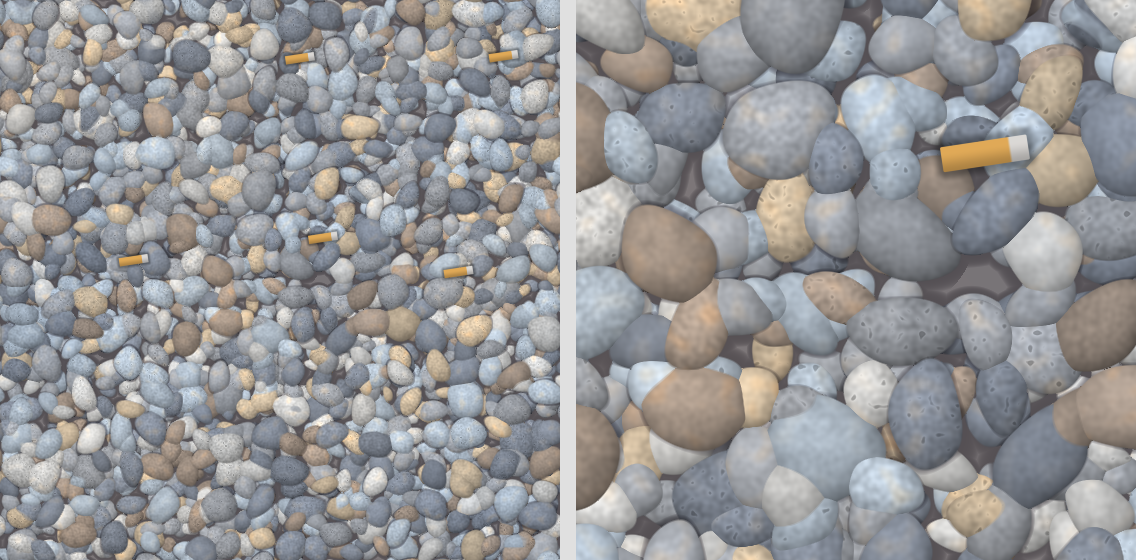
Left: the whole. Right: its middle third, enlarged.
Write a WebGL 2 fragment shader that draws this texture.

```glsl
#version 300 es
precision highp float;

uniform vec2 u_resolution;
out vec4 fragColor;

const float TAU = 6.2831853;
const float EMPTY = -2.0;

struct Stone {
    float height;   // top surface at this point
    float rim;      // distance to the outline, canvas units
    vec2 local;     // offset from the stone centre, canvas units
    vec2 slope;     // outward direction, length 1 at the rim
    vec3 key;       // identity for random traits
};

vec3 hash3(vec3 p) {
    uvec3 v = uvec3(ivec3(p)) * 1664525u + 1013904223u;
    v.x += v.y * v.z; v.y += v.z * v.x; v.z += v.x * v.y;
    v ^= v >> 16u;
    v.x += v.y * v.z; v.y += v.z * v.x; v.z += v.x * v.y;
    return vec3(v >> 8u) / 16777216.0;
}

mat2 rotation(float angle) {
    float c = cos(angle), s = sin(angle);
    return mat2(c, s, -s, c);
}

float cornerSlope(vec2 cell, vec2 offset, float period, float seed) {
    return dot(hash3(vec3(mod(cell, period), seed)).xy * 2.0 - 1.0, offset);
}

// Gradient noise that wraps after a whole period
float noise(vec2 p, float period, float seed) {
    vec2 i = floor(p), f = p - i, e = vec2(1.0, 0.0);
    vec2 w = f * f * (3.0 - 2.0 * f);
    float low = mix(cornerSlope(i, f, period, seed), cornerSlope(i + e, f - e, period, seed), w.x);
    float high = mix(cornerSlope(i + e.yx, f - e.yx, period, seed), cornerSlope(i + 1.0, f - 1.0, period, seed), w.x);
    return mix(low, high, w.y);
}

// Adds one wrapped grid of jittered, lumpy ellipses to the pile
void addLayer(inout Stone top, inout Stone below, inout float canopy, vec2 uv, float count, float lift) {
    vec2 p = uv * count, corner = floor(p - 0.5);
    for (int i = 0; i < 4; i++) {
        vec2 id = corner + vec2(i & 1, i >> 1);
        vec3 key = vec3(mod(id, count), count);
        vec3 place = hash3(key);
        vec2 rel = p - id - mix(vec2(0.2), vec2(0.8), place.xy);
        if (dot(rel, rel) > 0.5) continue;
        vec3 shape = hash3(key + vec3(0.0, 0.0, 100.0));
        mat2 turn = rotation(TAU * place.z);
        vec2 radii = mix(0.43, 0.59, shape.x) * vec2(1.0, mix(0.58, 0.92, shape.y));
        vec2 q = rel * turn / radii;
        q += 0.09 * sin(q.yx * 2.6 + TAU * shape.zx);
        float d = length(q);
        float base = shape.z + lift;
        canopy = max(canopy, base - 7.0 * max(d - 1.0, 0.0));
        float height = base + 0.5 * sqrt(max(1.0 - d * d, 0.0));
        if (d >= 1.0 || height <= below.height) continue;
        Stone found = Stone(height, (1.0 - d) * radii.y / count, rel / count, turn * q, key);
        if (height > top.height) {
            below = top;
            top = found;
        } else {
            below = found;
        }
    }
}

vec3 stoneColor(float pick) {
    vec3 c = vec3(0.50, 0.53, 0.58);
    c = mix(c, vec3(0.62, 0.635, 0.66), step(0.20, pick));
    c = mix(c, vec3(0.68, 0.73, 0.78), step(0.46, pick));
    c = mix(c, vec3(0.79, 0.79, 0.785), step(0.67, pick));
    c = mix(c, vec3(0.63, 0.57, 0.52), step(0.81, pick));
    return mix(c, vec3(0.78, 0.71, 0.61), step(0.92, pick));
}

vec3 shadeStone(Stone s, float canopy) {
    // Soft contact shadow from higher neighbours
    float depth = max(canopy - s.height, 0.0);
    vec3 shadow = mix(vec3(0.48, 0.46, 0.49), vec3(1.0), exp(-1.5 * depth));
    if (s.height <= EMPTY) return vec3(0.48, 0.46, 0.47) * mix(shadow, vec3(1.0), 0.4);
    vec3 traits = hash3(s.key + vec3(0.0, 0.0, 200.0));
    float seed = floor(traits.y * 997.0);
    float blotch = noise(s.local * 75.0, 64.0, seed);
    float grain = noise(s.local * 230.0, 64.0, seed + 1.0);
    vec3 color = stoneColor(traits.x) * mix(0.9, 1.08, traits.z);
    color *= 1.0 + 0.16 * blotch + mix(0.08, 0.3, traits.y) * grain;
    color = mix(color, color * vec3(1.06, 0.98, 0.88), smoothstep(0.0, 0.5, blotch) * traits.z);
    color *= 1.0 - 0.3 * smoothstep(0.25, 0.5, grain) * step(0.6, traits.y);
    vec3 normal = vec3(s.slope, sqrt(max(1.0 - dot(s.slope, s.slope), 0.0)));
    return color * shadow * (0.68 + 0.42 * dot(normal, vec3(-0.2, 0.4, 0.87)));
}

float boxDistance(vec2 p, vec2 halfSize) {
    vec2 d = abs(p) - halfSize;
    return length(max(d, 0.0)) + min(max(d.x, d.y), 0.0);
}

// Sparse short paper rolls with a tan sleeve and a pale end
vec3 addRolls(vec3 color, vec2 uv, float count, float edge) {
    vec2 p = uv * count, id = floor(p);
    vec3 h = hash3(vec3(id, 500.0));
    float angle = h.z > 0.8 ? 1.55 : 0.15;
    vec2 q = (p - id - mix(vec2(0.25), vec2(0.75), h.xy)) / count * rotation(angle);
    float d = boxDistance(q, vec2(0.025, 0.0065)) - 0.001;
    float present = step(0.45, hash3(vec3(id, 501.0)).x);
    vec3 sleeve = mix(vec3(0.82, 0.62, 0.32), vec3(0.8, 0.79, 0.78), smoothstep(0.014, 0.016, q.x));
    sleeve *= 0.82 + 0.25 * smoothstep(-0.008, 0.004, q.y);
    color *= 1.0 - 0.35 * present * (1.0 - smoothstep(0.0, 0.007, d));
    return mix(color, sleeve, present * (1.0 - smoothstep(-edge, edge, d)));
}

void main() {
    vec2 uv = gl_FragCoord.xy / u_resolution;
    float pixel = 1.0 / u_resolution.y;
    Stone top = Stone(EMPTY, 0.0, vec2(0.0), vec2(0.0), vec3(0.0));
    Stone below = top;
    float canopy = EMPTY;
    for (int i = 0; i < 4; i++)
        addLayer(top, below, canopy, uv, 16.0 + 4.0 * float(i), -0.3 * float(i));
    // Blend the outline and the crease with the stone underneath
    float crease = 0.5 + 0.5 * smoothstep(0.0, 30.0 * pixel, top.height - below.height);
    float cover = min(clamp(top.rim / (1.5 * pixel), 0.0, 1.0), crease);
    vec3 color = shadeStone(top, canopy);
    if (cover < 1.0) color = mix(shadeStone(below, canopy), color, cover);
    // Broad drift of tone
    color *= 1.0 + vec3(0.1, 0.07, 0.03) * noise(uv * 4.0, 4.0, 3.0);
    fragColor = vec4(addRolls(color, uv, 3.0, 0.7 * pixel), 1.0);
}
```
